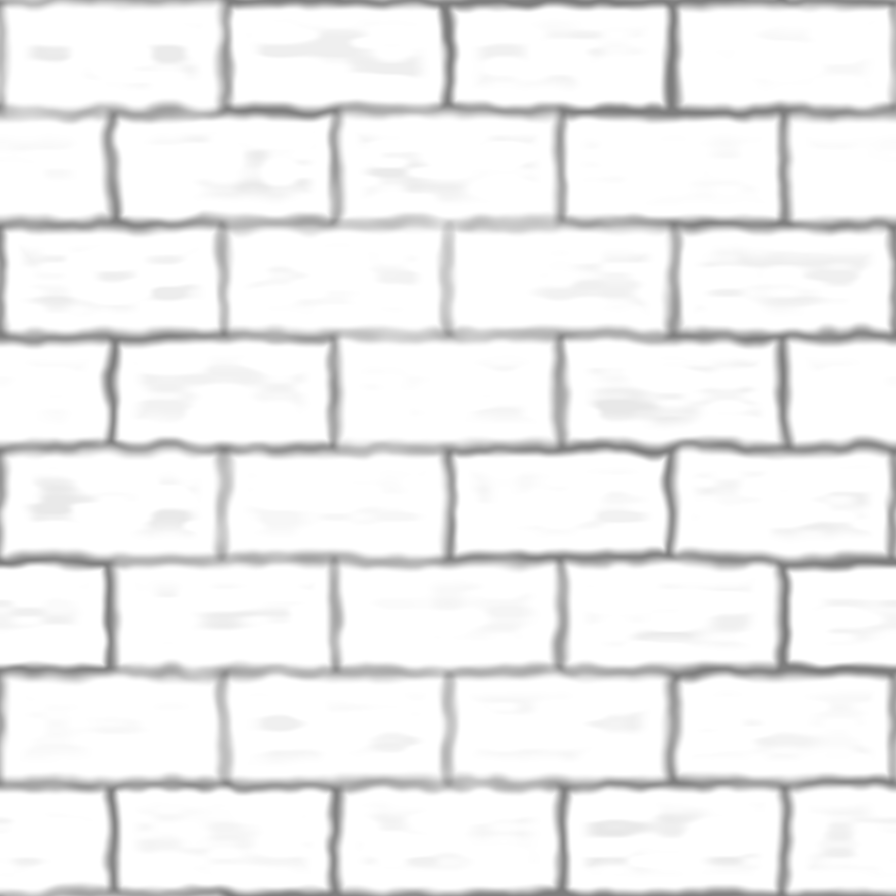
This texture map is drawn by a Shadertoy shader. Its source:

```glsl
// White painted brick wall in running bond with soft grey joints; tiles seamlessly.

const vec2 BRICKS = vec2(4.0, 8.0);       // repeats across and down
const vec2 HALF_BRICK = vec2(1.0, 0.5);   // in units of one course height
const float CORNER_RADIUS = 0.09;
const float MORTAR_GREY = 0.49;

// Integer hash of a lattice cell and a seed, from 0 to 1
float hash(vec2 cell, float seed) {
    uvec3 v = uvec3(ivec3(vec3(cell, seed))) * 1664525u + 1013904223u;
    v.x += v.y * v.z; v.y += v.z * v.x; v.z += v.x * v.y;
    v ^= v >> 16u;
    v.x += v.y * v.z; v.y += v.z * v.x; v.z += v.x * v.y;
    return float(v.z >> 8u) / 16777216.0;
}

// Value noise that wraps after a whole number of cells
float noise(vec2 uv, vec2 cells, float seed) {
    vec2 p = uv * cells;
    vec2 i = floor(p), f = p - i;
    f = f * f * f * (f * (f * 6.0 - 15.0) + 10.0);
    vec2 a = mod(i, cells), b = mod(i + 1.0, cells);
    return mix(mix(hash(a, seed), hash(vec2(b.x, a.y), seed), f.x),
               mix(hash(vec2(a.x, b.y), seed), hash(b, seed), f.x), f.y);
}

float fbm(vec2 uv, vec2 cells, float seed) {
    return 0.65 * noise(uv, cells, seed) + 0.35 * noise(uv, cells * 2.0, seed + 1.0);
}

float roundedBox(vec2 p, vec2 halfSize, float radius) {
    vec2 q = abs(p) - halfSize + radius;
    return min(max(q.x, q.y), 0.0) + length(max(q, 0.0)) - radius;
}

// Centre of the brick nearest to x in a course; odd courses shift by half a brick
vec2 brickCentre(float x, float row, float step) {
    float shift = mod(row, 2.0);
    float column = floor((x + 1.0 - shift) * 0.5) + step;
    return vec2(2.0 * column + shift, row + 0.5);
}

// Faint horizontal smears
float smears(vec2 uv) {
    return smoothstep(0.53, 0.82, fbm(uv, vec2(16.0, 52.0), 21.0));
}

void mainImage(out vec4 fragColor, in vec2 fragCoord) {
    vec2 uv = fragCoord / iResolution.xy;

    // Uneven edges
    vec2 wobble = vec2(fbm(uv, vec2(26.0), 3.0), fbm(uv, vec2(26.0), 7.0)) - 0.5;
    vec2 p = uv * BRICKS.y + 0.085 * wobble;
    float patchiness = noise(uv, vec2(7.0), 11.0) - 0.5;

    // Soft paint coverage summed over neighbouring bricks
    float paint = 0.0, stain = 0.0;
    for (int dy = -1; dy <= 1; dy++) {
        for (int dx = -1; dx <= 1; dx++) {
            vec2 centre = brickCentre(p.x, floor(p.y) + float(dy), float(dx));
            vec2 id = mod(floor(centre * vec2(0.5, 1.0)), BRICKS);
            float depth = -roundedBox(p - centre, HALF_BRICK, CORNER_RADIUS);
            float chips = noise(uv, vec2(32.0), 40.0 + id.x + 4.0 * id.y) - 0.5;
            depth += 0.022 * chips;

            // Pale bricks bleed further into the joint
            float reach = mix(-0.068, 0.004, hash(id, 13.0)) + 0.03 * patchiness;
            paint += smoothstep(reach, 0.108, depth);
            stain += smoothstep(0.16, 0.36, depth) * mix(0.25, 1.0, hash(id, 17.0));
        }
    }

    float grey = mix(MORTAR_GREY, 1.0, min(paint, 1.0));
    grey -= 0.095 * stain * smears(uv);
    fragColor = vec4(vec3(grey), 1.0);
}
```
